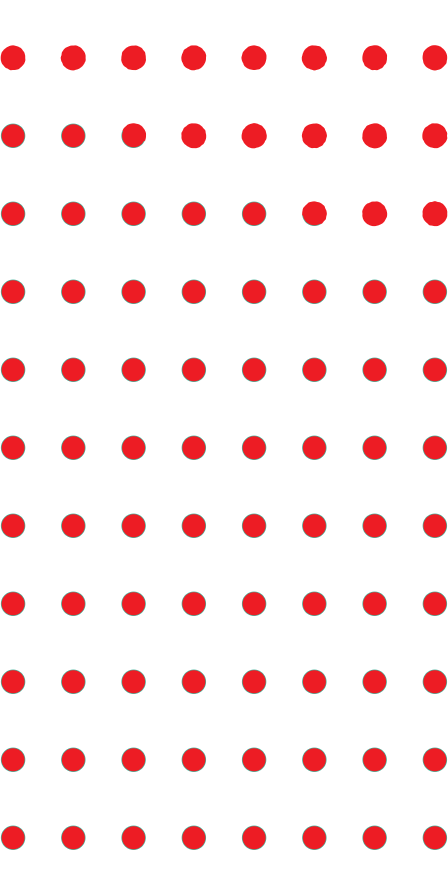
Reproduce this pattern procedurally as a WebGL 2 fragment shader.

```glsl
#version 300 es
precision highp float;
// Grid of red dots, 8 across and 11 down, with teal rims that give way to ragged edges at the upper right.

uniform vec2 u_resolution;
out vec4 fragColor;

const vec3 WHITE = vec3(1.0);
const vec3 RED = vec3(0.93, 0.11, 0.14);
const vec3 TEAL = vec3(0.27, 0.70, 0.61);

// Lengths are in canvas widths; the canvas is two widths tall.
const vec2 CANVAS = vec2(1.0, 2.0);
const vec2 GRID_COUNT = vec2(8.0, 11.0);
const vec2 FIRST_DOT = vec2(0.0292, 1.871);   // top left centre
const vec2 SPACING = vec2(0.1345, -0.1741);   // rows count downwards
const float CORE_RADIUS = 0.0257;
const float RIM_WIDTH = 0.0015;
const float RAGGED_RADIUS = 0.0277;
const float RAGGED_DEPTH = 0.0012;
const float RAGGED_STEPS = 28.0;
const float TAU = 6.2831853;

float hash(vec2 p) {
    return fract(sin(dot(p, vec2(127.1, 311.7))) * 43758.5453);
}

// Smooth noise around a circle, closed at the seam.
float ringNoise(float angle, float steps, float seed) {
    float t = fract(angle / TAU) * steps;
    float i = floor(t);
    float a = hash(vec2(i, seed));
    float b = hash(vec2(mod(i + 1.0, steps), seed));
    return mix(a, b, smoothstep(0.0, 1.0, t - i));
}

// Antialiased coverage of a signed distance.
float coverage(float d, float pixel) {
    return clamp(0.5 - d / pixel, 0.0, 1.0);
}

// Clean dot with a thin coloured outline.
vec3 rimmedDot(float dist, float radius, float rim, float pixel) {
    vec3 color = mix(WHITE, TEAL, coverage(dist - radius - rim, pixel));
    return mix(color, RED, coverage(dist - radius, pixel));
}

// Larger dot with an uneven edge and no outline.
vec3 raggedDot(vec2 q, float radius, float depth, float seed, float pixel) {
    float noise = ringNoise(atan(q.y, q.x), RAGGED_STEPS, seed) - 0.5;
    return mix(WHITE, RED, coverage(length(q) - radius - depth * noise, pixel));
}

// Positive above the slanted line where the ragged region begins.
float raggedSide(vec2 gridPos) {
    return gridPos.x - 2.75 * gridPos.y + 0.75;
}

void main() {
    vec2 p = gl_FragCoord.xy / u_resolution * CANVAS;
    float pixel = max(CANVAS.x / u_resolution.x, CANVAS.y / u_resolution.y);

    // Nearest dot, kept within the grid.
    vec2 gridPos = (p - FIRST_DOT) / SPACING;
    vec2 id = clamp(floor(gridPos + 0.5), vec2(0.0), GRID_COUNT - 1.0);
    vec2 q = p - FIRST_DOT - id * SPACING;

    // Both finishes, joined along the slanted line.
    vec3 clean = rimmedDot(length(q), CORE_RADIUS, RIM_WIDTH, pixel);
    float seed = id.x + id.y * GRID_COUNT.x;
    vec3 ragged = raggedDot(q, RAGGED_RADIUS, RAGGED_DEPTH, seed, pixel);
    float worn = smoothstep(-0.03, 0.03, raggedSide(gridPos));

    fragColor = vec4(mix(clean, ragged, worn), 1.0);
}
```
